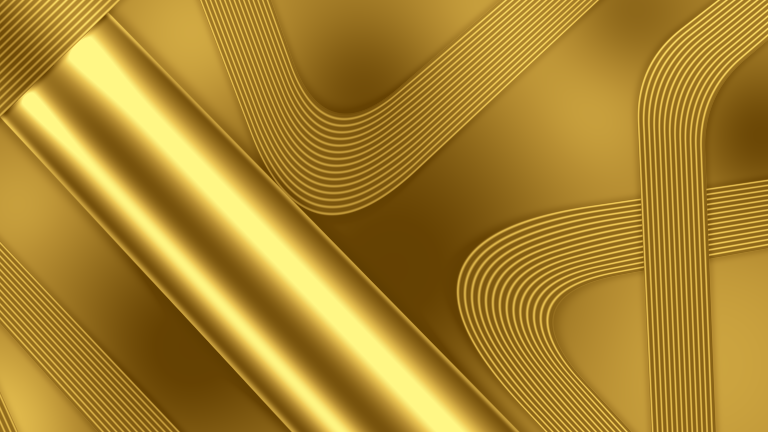
A WebGL 2 fragment shader for this background:

```glsl
#version 300 es
precision highp float;
uniform vec2 u_resolution;
out vec4 fragColor;

float bell(float x, float w) { return exp(-x * x / (w * w)); }
float glow(vec2 p, vec2 center, float radius) { return bell(length(p - center), radius); }

// Signed distance to the line a-b, negative on its left side
float edge(vec2 p, vec2 a, vec2 b) {
    vec2 d = normalize(b - a);
    return dot(p - a, vec2(d.y, -d.x));
}

// Wedge with a rounded corner, negative inside
float wedge(vec2 p, vec2 a, vec2 corner, vec2 b, float k) {
    float d1 = edge(p, a, corner);
    float d2 = edge(p, corner, b);
    float h = max(k - abs(d1 - d2), 0.0);
    return max(d1, d2) + h * h / (4.0 * k);
}

// Ridged band between an outer and an inner contour
float ribbon(float tone, float outer, float inner, float count, float level, float relief) {
    float px = 0.8 / u_resolution.y;
    float mask = smoothstep(px, -px, outer) * smoothstep(-px, px, inner);
    float across = -outer / max(inner - outer, 0.001);
    float phase = 6.28318 * across * count;
    float ridge = sin(phase) - 0.35 * cos(2.0 * phase);
    float gap = max(max(outer, -inner), 0.0);
    float shaded = tone - 0.12 * bell(gap, 0.010);
    return mix(shaded, level + relief * ridge, mask);
}

// Brown to ochre to amber to pale yellow
vec3 gold(float tone) {
    vec3 c = mix(vec3(0.40, 0.26, 0.01), vec3(0.72, 0.56, 0.20), clamp(tone / 0.5, 0.0, 1.0));
    c = mix(c, vec3(0.93, 0.78, 0.33), clamp((tone - 0.5) / 0.3, 0.0, 1.0));
    c = mix(c, vec3(1.0, 0.97, 0.52), clamp((tone - 0.8) / 0.2, 0.0, 1.0));
    return c * (1.0 - 0.35 * clamp(-tone, 0.0, 1.0));
}

void main() {
    vec2 p = gl_FragCoord.xy / u_resolution.y;
    float px = 0.8 / u_resolution.y;

    // Soft satin backdrop
    float tone = 0.42;
    tone += 0.20 * glow(p, vec2(1.36, 0.74), 0.20);
    tone += 0.20 * glow(p, vec2(1.62, 0.16), 0.40);
    tone += 0.23 * glow(p, vec2(0.45, 0.92), 0.20);
    tone += 0.18 * glow(p, vec2(1.12, 0.98), 0.18);
    tone += 0.36 * glow(p, vec2(0.02, 0.03), 0.22);
    tone += 0.18 * glow(p, vec2(0.05, 0.52), 0.16);
    tone -= 0.46 * glow(p, vec2(0.93, 0.38), 0.36);
    tone -= 0.42 * glow(p, vec2(1.76, 0.68), 0.17);
    tone -= 0.22 * glow(p, vec2(1.46, 0.96), 0.14);
    tone -= 0.24 * glow(p, vec2(0.84, 0.81), 0.16);
    tone -= 0.42 * glow(p, vec2(0.40, 0.18), 0.27);
    float satin = tone;

    // Wide bend hanging from the top
    float outer = wedge(p, vec2(0.462, 1.0), vec2(0.705, 0.362), vec2(1.388, 1.0), 0.325);
    float inner = wedge(p, vec2(0.627, 1.0), vec2(0.752, 0.649), vec2(1.16, 1.0), 0.21);
    float level = mix(satin, 0.40, 0.6) + 0.12 * smoothstep(0.85, 1.25, p.x);
    tone = ribbon(tone, outer, inner, 15.0, level, 0.22);

    // Bend opening to the lower right
    outer = wedge(p, vec2(1.782, 0.586), vec2(0.845, 0.447), vec2(1.262, 0.0), 0.43);
    inner = wedge(p, vec2(1.782, 0.426), vec2(1.169, 0.316), vec2(1.462, 0.0), 0.23);
    tone = ribbon(tone, outer, inner, 14.0, mix(satin, 0.42, 0.7), 0.28);

    // Upright band folding to the upper right
    outer = wedge(p, vec2(1.66, 1.0), vec2(1.469, 0.851), vec2(1.508, 0.0), 0.11);
    inner = wedge(p, vec2(1.782, 0.912), vec2(1.627, 0.779), vec2(1.657, 0.0), 0.10);
    level = 0.39 + 0.14 * smoothstep(0.6, 0.95, p.y);
    tone = ribbon(tone, outer, inner, 13.0, level, 0.27);

    // Straight bands in the lower left corner
    outer = edge(p, vec2(0.418, 0.0), vec2(0.0, 0.442));
    inner = edge(p, vec2(0.227, 0.0), vec2(0.0, 0.252));
    tone = ribbon(tone, outer, inner, 12.0, mix(satin, 0.38, 0.6), 0.23);
    outer = edge(p, vec2(0.042, 0.0), vec2(0.0, 0.093));
    tone = ribbon(tone, outer, outer + 0.15, 12.0, 0.42, 0.22);

    // Tube frame: along its axis and across its slightly flaring width
    float along = dot(p, vec2(0.697, -0.717)) + 0.522;
    float normal = dot(p, vec2(0.717, 0.697));
    float low = 0.508 - 0.024 * along;
    float high = 0.857 + 0.004 * along;
    float across = (normal - low) / (high - low);

    // Ridged band behind the end of the tube
    float sheen = 0.42 + 0.20 * bell(normal - 0.80, 0.10) - 0.24 * bell(normal - 0.64, 0.09);
    tone = ribbon(tone, along, along + 0.21, 15.0, sheen, 0.21);

    // Polished tube with two long highlights and thin rims
    float metal = -0.06 + 1.05 * bell(across - 0.22, 0.115) + 1.16 * bell(across - 0.70, 0.185);
    metal += 0.65 * bell(across, 0.03) + 0.55 * bell(across - 0.995, 0.018);
    metal += 0.20 * bell(along, 0.14) - 0.30 * bell(along, 0.008);
    float side = max(low - normal, normal - high);
    float body = smoothstep(px, -px, side) * smoothstep(-px, px, along);
    tone -= 0.18 * bell(max(side, 0.0), 0.018) * step(0.0, along);
    tone = mix(tone, metal, body);

    fragColor = vec4(gold(tone), 1.0);
}
```
